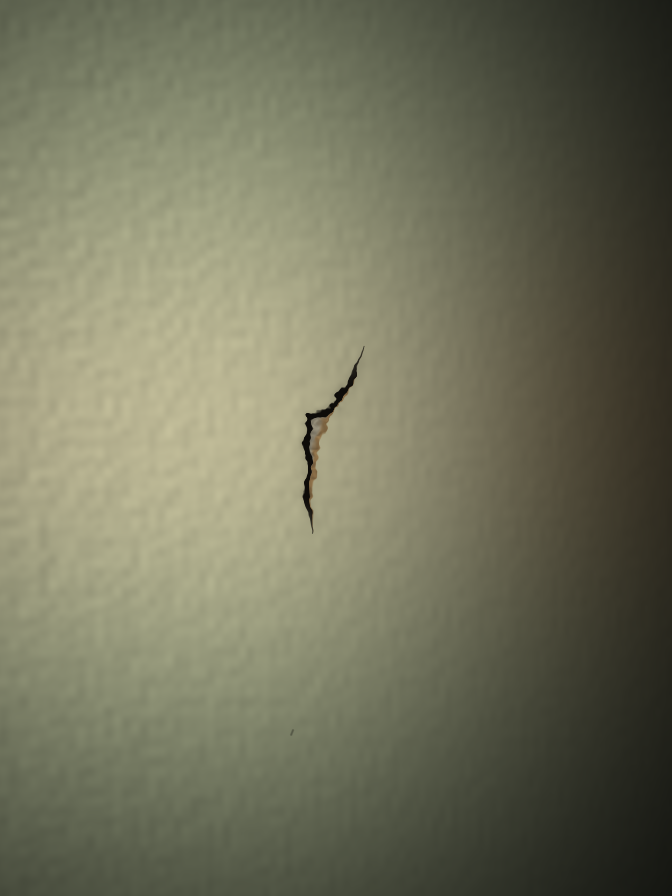
A Shadertoy shader for this texture:

```glsl
#define PEAK_LIGHT 0.735
#define LIGHT_CENTER vec2(0.30, 0.53)
#define WARM_TINT vec3(1.00, 0.975, 0.79)
#define COOL_TINT vec3(0.94, 1.00, 0.80)
#define GRAIN_SCALE vec2(125.0, 90.0)
#define GRAIN_DEPTH 0.075
#define CRACK_ZOOM 11.52
#define CRACK_JAG 0.06
#define CRACK_WIDTH 0.031
#define GAP_COLOR vec3(0.055, 0.047, 0.035)
#define PLASTER_GREY vec3(0.59, 0.56, 0.48)
#define PLASTER_TAN vec3(0.54, 0.43, 0.28)

const int ROWS = 15;
// Crack outline from top to bottom: left x, right x, height
const vec3 OUTLINE[ROWS] = vec3[ROWS](
    vec3(0.36, 0.36, 1.30), vec3(0.25, 0.26, 1.02), vec3(0.19, 0.24, 0.84),
    vec3(0.06, 0.14, 0.70), vec3(-0.01, 0.05, 0.55), vec3(-0.14, -0.03, 0.46),
    vec3(-0.36, -0.09, 0.38), vec3(-0.34, -0.15, 0.22), vec3(-0.38, -0.21, 0.07),
    vec3(-0.34, -0.23, -0.08), vec3(-0.35, -0.25, -0.28), vec3(-0.38, -0.29, -0.48),
    vec3(-0.38, -0.31, -0.66), vec3(-0.33, -0.30, -0.83), vec3(-0.30, -0.30, -1.10));

float hash(vec2 p) {
    vec3 q = fract(p.xyx * 0.1031);
    q += dot(q, q.yzx + 33.33);
    return fract((q.x + q.y) * q.z);
}

float noise(vec2 p) {
    vec2 i = floor(p), f = fract(p);
    f = f * f * (3.0 - 2.0 * f);
    return mix(mix(hash(i), hash(i + vec2(1, 0)), f.x),
               mix(hash(i + vec2(0, 1)), hash(i + vec2(1, 1)), f.x), f.y);
}

float relief(vec2 p) {
    return 0.65 * noise(p) + 0.35 * noise(p * 0.53 + 17.0);
}

float segmentDistance(vec2 p, vec2 a, vec2 b) {
    vec2 ab = b - a;
    return length(p - a - ab * clamp(dot(p - a, ab) / dot(ab, ab), 0.0, 1.0));
}

// Soft lamp pool, falling off faster to the right
vec3 wallLight(vec2 uv) {
    vec2 d = uv - LIGHT_CENTER;
    vec2 spread = vec2(d.x < 0.0 ? 0.75 : 0.36, d.y < 0.0 ? 0.35 : 0.41);
    vec2 falloff = d * d / spread;
    float warmth = exp(-d.y * d.y / 0.10);
    vec3 tint = mix(COOL_TINT, WARM_TINT, warmth);
    tint -= vec3(0.0, 0.07, 0.12) * warmth * smoothstep(0.6, 1.0, uv.x);
    return PEAK_LIGHT * exp(-falloff.x - falloff.y) * tint;
}

// Painted grain lit from the left, coarser toward the near side
float grain(vec2 p, vec2 uv) {
    vec2 q = vec2(p.x * (1.0 + 0.4 * p.x), p.y) * GRAIN_SCALE + 200.0;
    vec2 stepToLight = vec2(-0.45, 0.35);
    float slope = relief(q + stepToLight) - relief(q - stepToLight);
    float nearness = mix(1.3, 0.6, smoothstep(0.0, 0.9, uv.x));
    return 1.0 - slope * GRAIN_DEPTH * nearness;
}

vec3 addCrack(vec3 wall, vec2 p, float pixel) {
    vec2 c = p * CRACK_ZOOM;
    float soft = pixel * CRACK_ZOOM;
    vec2 jag = vec2(noise(c * 16.0 + 60.0), noise(c * 16.0 + 90.0)) - 0.5;
    float taper = smoothstep(1.32, 0.7, c.y) * smoothstep(-1.12, -0.6, c.y);
    c += jag * CRACK_JAG * (0.3 + 0.7 * taper);

    float gap = 1e3;
    vec2 sides = vec2(0.0);
    float inRange = 0.0;
    for (int i = 0; i < ROWS - 1; i++) {
        vec3 a = OUTLINE[i], b = OUTLINE[i + 1];
        gap = min(gap, segmentDistance(c, a.xz, b.xz));
        if (c.y <= a.z && c.y > b.z) {
            sides = mix(a.xy, b.xy, (a.z - c.y) / (a.z - b.z));
            inRange = 1.0;
        }
    }

    // Exposed plaster between the two sides
    float across = (c.x - sides.x) / max(sides.y - sides.x, 0.01);
    float inside = inRange * smoothstep(-soft, soft, c.x - sides.x)
                 * smoothstep(-soft, soft, sides.y - c.x);
    float greyZone = exp(-pow((c.y - 0.22) / 0.3, 2.0));
    float tanMix = smoothstep(0.5, 0.9, across + 0.4 * (1.0 - greyZone));
    vec3 plaster = mix(PLASTER_GREY, PLASTER_TAN, tanMix);
    plaster *= 0.82 + 0.3 * noise(c * 24.0 + 40.0);
    vec3 color = mix(wall, plaster, inside);

    // Faint shade around the lifted paint, then the dark gap
    color *= 1.0 - 0.12 * taper * exp(-gap * gap / 0.006);
    float halfWidth = 0.004 + CRACK_WIDTH * taper * (0.75 + 0.5 * noise(c * 9.0 + 30.0));
    float dark = 1.0 - smoothstep(halfWidth - soft * 0.6, halfWidth + soft * 0.8, gap);
    return mix(color, GAP_COLOR, dark * mix(0.7, 1.0, taper));
}

void mainImage(out vec4 fragColor, in vec2 fragCoord) {
    vec2 uv = fragCoord / iResolution.xy;
    vec2 p = (fragCoord - 0.5 * iResolution.xy) / iResolution.y;
    float pixel = 1.0 / iResolution.y;

    vec3 color = wallLight(uv) * grain(p, uv);

    // Small nick low on the wall
    float nick = segmentDistance(p, vec2(-0.050, -0.320), vec2(-0.048, -0.315));
    color *= 1.0 - 0.3 * (1.0 - smoothstep(0.0, 0.001 + pixel, nick));

    color = addCrack(color, p, pixel);
    fragColor = vec4(clamp(color, 0.0, 1.0), 1.0);
}
```
